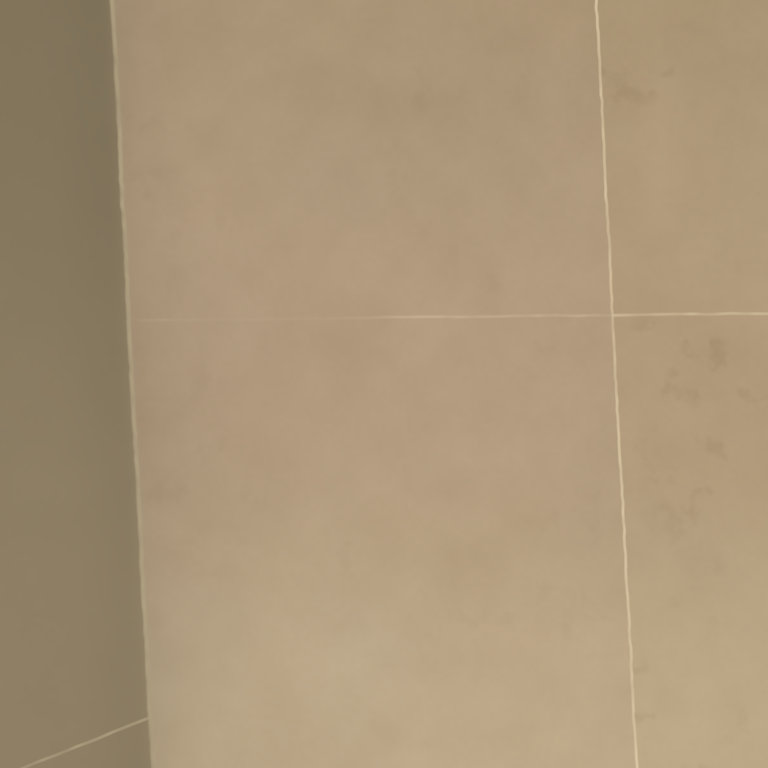
Give the GLSL for this texture, as a WebGL 2 fragment shader.

```glsl
#version 300 es
precision highp float;

#define COLUMN_PITCH 0.630
#define ROW_PITCH 1.0
#define SEAM_START 0.199
#define SEAM_LEAN 0.053
#define FLOOR_JOINT 0.581
#define WALL_JOINT 0.066
#define SEAM_WIDTH 0.0042
#define JOINT_WIDTH 0.0036
#define MOTTLE 0.036
#define GRAIN 0.006

uniform vec2 u_resolution;
out vec4 fragColor;

const vec3 FLOOR_FAR = vec3(0.668, 0.584, 0.470);
const vec3 FLOOR_MID = vec3(0.694, 0.604, 0.494);
const vec3 FLOOR_NEAR = vec3(0.735, 0.655, 0.533);
const vec3 WALL_FAR = vec3(0.508, 0.456, 0.358);
const vec3 WALL_NEAR = vec3(0.556, 0.497, 0.393);
const vec3 GROUT_LIGHT = vec3(0.850, 0.775, 0.640);
const vec3 GROUT_DULL = vec3(0.690, 0.630, 0.510);

float hash(vec2 cell) {
    uvec2 q = uvec2(ivec2(cell)) * uvec2(1597u, 3812u);
    uint n = (q.x ^ (q.y + 7919u)) * 74773u;
    n = (n ^ (n >> 15)) * 48271u;
    n ^= n >> 13;
    return float(n & 65535u) / 65535.0;
}

float noise(vec2 p) {
    vec2 cell = floor(p);
    vec2 f = fract(p);
    f = f * f * (3.0 - 2.0 * f);
    float low = mix(hash(cell), hash(cell + vec2(1, 0)), f.x);
    float high = mix(hash(cell + vec2(0, 1)), hash(cell + vec2(1, 1)), f.x);
    return mix(low, high, f.y);
}

// Layered noise centred on zero
float fbm(vec2 p) {
    float sum = 0.0;
    float weight = 0.5;
    for (int i = 0; i < 4; i++) {
        sum += weight * (noise(p) - 0.5);
        p = mat2(1.6, 1.2, -1.2, 1.6) * p + 17.0;
        weight *= 0.5;
    }
    return sum;
}

// Soft coverage of a line from its signed distance
float line(float dist, float width, float pixel) {
    float soft = max(pixel, 0.35 * width);
    return 1.0 - smoothstep(0.5 * width - soft, 0.5 * width + soft, abs(dist));
}

// Signed distance to the nearest multiple of pitch
float nearest(float x, float pitch) {
    return x - pitch * floor(x / pitch + 0.5);
}

void main() {
    vec2 p = gl_FragCoord.xy / u_resolution;
    float pixel = 1.0 / min(u_resolution.x, u_resolution.y);

    // Leaning columns with slightly ragged edges; the first is the wall
    float ragged = 0.0012 * (noise(vec2(3.0, p.y * 12.0)) - 0.5);
    ragged += 0.0012 * (noise(vec2(floor(p.x * 2.0), p.y * 90.0)) - 0.5);
    float across = p.x - SEAM_START + SEAM_LEAN * p.y + ragged;
    float column = floor(across / COLUMN_PITCH);
    float onFloor = smoothstep(-0.003 - pixel, 0.003 + pixel, across);
    float nextTile = smoothstep(-pixel, pixel, across - COLUMN_PITCH);

    // Shaded stone, lighter toward the bottom and dim beside the wall
    vec3 stone = mix(FLOOR_NEAR, FLOOR_MID, smoothstep(0.05, 0.50, p.y));
    stone = mix(stone, FLOOR_FAR, smoothstep(0.60, 1.05, p.y));
    stone *= 1.0 - 0.09 * exp(-max(across, 0.0) * 16.0);
    stone += nextTile * vec3(-0.004, -0.001, -0.010);
    vec3 wall = mix(WALL_NEAR, WALL_FAR, smoothstep(0.15, 1.0, p.y));
    wall *= 1.0 - 0.03 * smoothstep(-0.11, -0.01, across);

    // Clouds, small blotches and fine grain, differing per column
    vec2 tilePoint = p + 5.0 * vec2(column + 2.0, column + 3.0);
    float clouds = fbm(tilePoint * 7.0);
    float blotches = fbm(tilePoint * 22.0);
    float warmth = fbm(tilePoint * 4.5 + 40.0);
    float grain = noise(p * 150.0 + 9.0) - 0.5;
    float shade = MOTTLE * (0.8 * clouds + 0.75 * blotches) + GRAIN * grain;
    vec3 color = mix(wall, stone, onFloor);
    color += shade * mix(0.35, 1.0, onFloor);
    color += warmth * vec3(0.010, -0.002, -0.011) * onFloor;

    // Faint scuffs, a little stronger on the right tile
    float scuff = smoothstep(0.12, 0.30, fbm(tilePoint * 31.0 + 6.0));
    scuff *= smoothstep(0.35, 0.75, noise(tilePoint * 11.0 + 6.0));
    color -= scuff * onFloor * mix(0.010, 0.026, nextTile);

    // Cross joints: nearly level and worn on the floor, steep on the wall
    float dip = 0.0012 * (noise(vec2(p.x * 40.0, 5.0)) - 0.5);
    float floorDist = nearest(p.y - FLOOR_JOINT - 0.011 * p.x + dip, ROW_PITCH);
    float wallDist = nearest(p.y - WALL_JOINT - 0.39 * across + dip, ROW_PITCH);
    float patches = smoothstep(0.25, 0.80, noise(vec2(p.x * 11.0, 8.0)));
    float broken = 0.5 + 0.5 * noise(vec2(p.x * 70.0, 2.0));
    float worn = (0.07 + 0.33 * patches) * smoothstep(0.0, 0.05, across);
    float floorWear = mix(worn, 0.62, nextTile) * broken;
    float floorJoint = line(floorDist, JOINT_WIDTH, pixel) * floorWear;
    float wallJoint = line(wallDist * 0.93, JOINT_WIDTH, pixel) * 0.85 * broken;
    color = mix(color, GROUT_LIGHT, floorJoint * onFloor);
    color = mix(color, GROUT_DULL, wallJoint * (1.0 - onFloor));

    // Long seams: a dull, wide one at the wall, then crisp pale ones
    float seamDist = nearest(across, COLUMN_PITCH);
    float isWallSeam = step(across, 0.5 * COLUMN_PITCH);
    float seam = line(seamDist, SEAM_WIDTH * mix(0.85, 1.3, isWallSeam), pixel);
    float chips = noise(vec2(isWallSeam + 4.0, p.y * 75.0));
    float stretches = noise(vec2(isWallSeam + 9.0, p.y * 9.0));
    seam *= 0.42 + 0.30 * chips + 0.26 * stretches;
    float halo = 0.20 * isWallSeam * exp(-abs(seamDist) * 170.0);
    color = mix(color, GROUT_DULL, halo);
    color = mix(color, mix(GROUT_LIGHT, GROUT_DULL, isWallSeam), seam);

    fragColor = vec4(clamp(color, 0.0, 1.0), 1.0);
}
```
